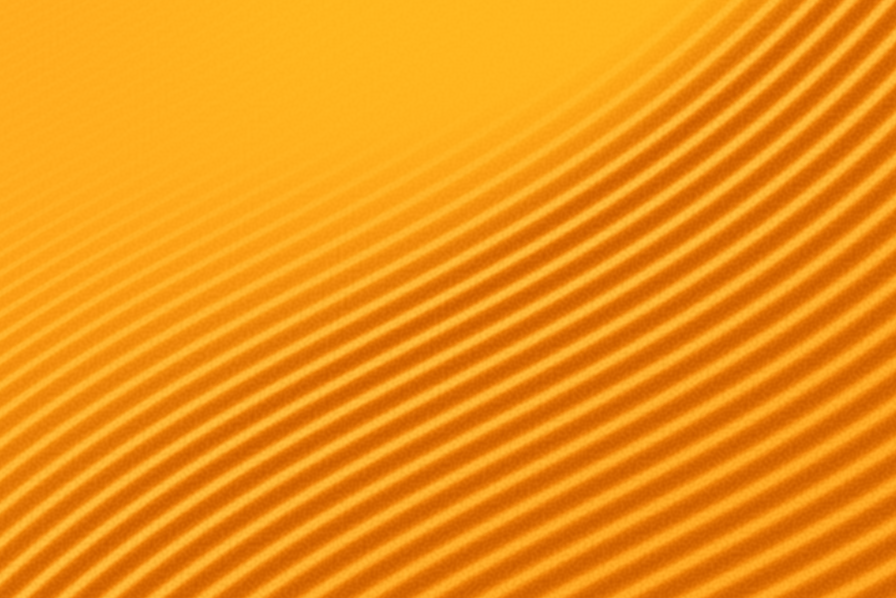
Reproduce this background procedurally as a WebGL 1 fragment shader.

```glsl
precision highp float;

uniform vec2 u_resolution;

#define BEND_CENTRE vec2(0.508, 0.566)
#define RIDGE_STEP vec2(0.0332, -0.0273)
#define RIDGE_SLOPE 0.53
#define RIDGE_CURL 0.29
#define SPACING_GROWTH 0.02
#define UPPER_CROWDING 0.03
#define CREST_SKEW 0.3
#define GRAIN_SCALE 160.0
#define GRAIN_AMOUNT 0.05

const float TAU = 6.2831853;
const vec3 AMBER = vec3(1.0, 0.72, 0.12);
const vec3 HAZE = vec3(1.0, 0.68, 0.12);
const vec3 ORANGE = vec3(0.98, 0.53, 0.01);
const vec3 TROUGH = vec3(0.82, 0.39, 0.0);
const vec3 FLANK = vec3(0.93, 0.50, 0.025);
const vec3 CREST = vec3(1.0, 0.72, 0.22);
const vec3 CREST_DIMMING = vec3(0.0, 0.06, 0.08);

vec2 gradientAt(vec2 cell) {
  float h = fract(sin(dot(cell, vec2(127.1, 311.7))) * 43758.5);
  return vec2(cos(TAU * h), sin(TAU * h));
}

float gradientNoise(vec2 p) {
  vec2 i = floor(p);
  vec2 f = p - i;
  vec2 s = f * f * f * (f * (f * 6.0 - 15.0) + 10.0);
  float a = dot(gradientAt(i), f);
  float b = dot(gradientAt(i + vec2(1.0, 0.0)), f - vec2(1.0, 0.0));
  float c = dot(gradientAt(i + vec2(0.0, 1.0)), f - vec2(0.0, 1.0));
  float d = dot(gradientAt(i + vec2(1.0, 1.0)), f - vec2(1.0, 1.0));
  return mix(mix(a, b, s.x), mix(c, d, s.x), s.y);
}

// Ridge number at a point: cubic curves whose bends lie on one line.
float ridgeIndex(vec2 p) {
  vec2 q = p - BEND_CENTRE;
  float drift = -RIDGE_STEP.y / RIDGE_STEP.x;
  float target = q.y + drift * q.x;
  float linear = drift + RIDGE_SLOPE;

  // Newton steps find the horizontal offset from the bend.
  float u = target / linear;
  for (int i = 0; i < 6; i++) {
    float error = linear * u + RIDGE_CURL * u * u * u - target;
    u -= error / (linear + 3.0 * RIDGE_CURL * u * u);
  }

  // Ridges widen downward and crowd together above.
  float t = (q.x - u) / RIDGE_STEP.x;
  float above = min(t, 0.0);
  float spread = log(max(1.0 + SPACING_GROWTH * t, 0.05)) / SPACING_GROWTH;
  return spread - UPPER_CROWDING * above * above;
}

void main() {
  vec2 p = gl_FragCoord.xy / u_resolution.y;
  float ridge = ridgeIndex(p);

  // Relief fades out toward the smooth upper slope, slower at the left.
  float reach = max(1.0 - p.x / 1.15, 0.0);
  float fadeStart = -1.5 - 13.0 * reach * reach;
  float fadeEnd = 3.5 + 3.0 * reach;
  float relief = smoothstep(fadeStart, fadeEnd, ridge);
  relief = mix(0.05 * reach, 1.0, relief);

  // Troughs turn from clear orange to brown as the relief deepens.
  float shade = relief * relief;
  vec3 trough = mix(ORANGE, TROUGH, shade);
  vec3 flank = mix(ORANGE + vec3(0.0, 0.05, 0.02), FLANK, shade);
  vec3 crest = CREST - CREST_DIMMING * smoothstep(5.0, 16.0, ridge);

  // Rounded crests with a softer lower flank.
  float phase = TAU * ridge;
  float wave = 0.5 + 0.5 * cos(phase + CREST_SKEW * sin(phase));
  vec3 ribbed = mix(trough, flank, min(wave / 0.5, 1.0));
  ribbed = mix(ribbed, crest, smoothstep(0.35, 1.0, wave));

  // Plain amber surface, a little deeper at the left.
  float glow = smoothstep(0.0, 0.6, p.x) * smoothstep(0.5, 1.0, p.y);
  vec3 color = mix(mix(HAZE, AMBER, glow), ribbed, relief);

  // Fine grain, strongest on the ribbed part.
  float grain = gradientNoise(p * GRAIN_SCALE);
  color += GRAIN_AMOUNT * grain * (0.25 + 0.75 * relief);

  gl_FragColor = vec4(clamp(color, 0.0, 1.0), 1.0);
}
```
